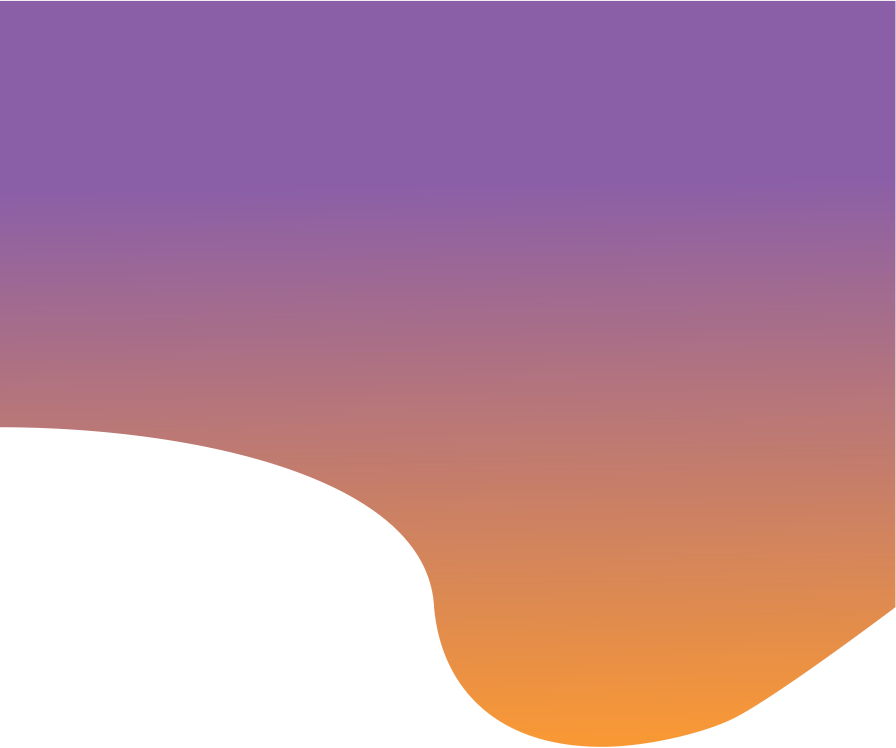
Give the GLSL for this background, as a WebGL 2 fragment shader.

```glsl
#version 300 es
precision highp float;

uniform vec2 u_resolution;
out vec4 outColor;

// Lengths are fractions of the canvas width
const vec3 PURPLE = vec3(0.545, 0.373, 0.655);
const vec3 ORANGE = vec3(0.973, 0.596, 0.208);
const vec3 PAPER = vec3(1.0);
const float FADE_TOP = 0.628;
const float FADE_BOTTOM = 0.008;
const float FADE_TILT = 0.016;
const vec2 MARGIN = vec2(0.0006, 0.0010);
const int SEGMENTS = 4;
const int SOLVE_STEPS = 20;

// Cubic Bezier chain, neighbouring segments share an end point
const vec2 WAVE[13] = vec2[13](
    vec2(0.0, 0.358), vec2(0.2083, 0.358), vec2(0.4766, 0.3047),
    vec2(0.4844, 0.1576), vec2(0.4922, 0.0677), vec2(0.5534, 0.0013),
    vec2(0.6719, 0.0013), vec2(0.724, 0.0013), vec2(0.7917, 0.0182),
    vec2(0.8229, 0.0352), vec2(0.8594, 0.0547), vec2(0.9375, 0.1107),
    vec2(1.0, 0.1576));

vec2 bezier(vec2 a, vec2 b, vec2 c, vec2 d, float t) {
    float s = 1.0 - t;
    return s * s * s * a + 3.0 * s * t * (s * b + t * c) + t * t * t * d;
}

vec2 bezierTangent(vec2 a, vec2 b, vec2 c, vec2 d, float t) {
    float s = 1.0 - t;
    return 3.0 * (s * s * (b - a) + 2.0 * s * t * (c - b) + t * t * (d - c));
}

// Approximate signed distance to the wave, positive above it
float waveDistance(vec2 p) {
    int first = 0;
    for (int i = 1; i < SEGMENTS; i++) {
        if (p.x > WAVE[3 * i].x) first = 3 * i;
    }
    vec2 a = WAVE[first], b = WAVE[first + 1];
    vec2 c = WAVE[first + 2], d = WAVE[first + 3];

    // Each segment runs left to right, so bisection finds its parameter
    float low = 0.0, high = 1.0;
    for (int i = 0; i < SOLVE_STEPS; i++) {
        float mid = 0.5 * (low + high);
        if (bezier(a, b, c, d, mid).x < p.x) low = mid;
        else high = mid;
    }
    float t = 0.5 * (low + high);
    vec2 tangent = normalize(bezierTangent(a, b, c, d, t));
    return (p.y - bezier(a, b, c, d, t).y) * tangent.x;
}

float coverage(float dist, float pixel) {
    return clamp(dist / pixel + 0.5, 0.0, 1.0);
}

void main() {
    float pixel = 1.0 / u_resolution.x;
    vec2 p = gl_FragCoord.xy * pixel;
    vec2 corner = u_resolution * pixel;

    // Slightly tilted sunset gradient
    float height = p.y - FADE_TILT * (p.x - 0.5);
    float warmth = clamp((FADE_TOP - height) / (FADE_TOP - FADE_BOTTOM), 0.0, 1.0);
    vec3 sky = mix(PURPLE, ORANGE, warmth);

    // Cut by the wave below and hairline margins at the top and right
    vec2 inset = corner - MARGIN - p;
    float mask = coverage(waveDistance(p), pixel);
    mask *= coverage(inset.x, pixel) * coverage(inset.y, pixel);

    outColor = vec4(mix(PAPER, sky, mask), 1.0);
}
```
